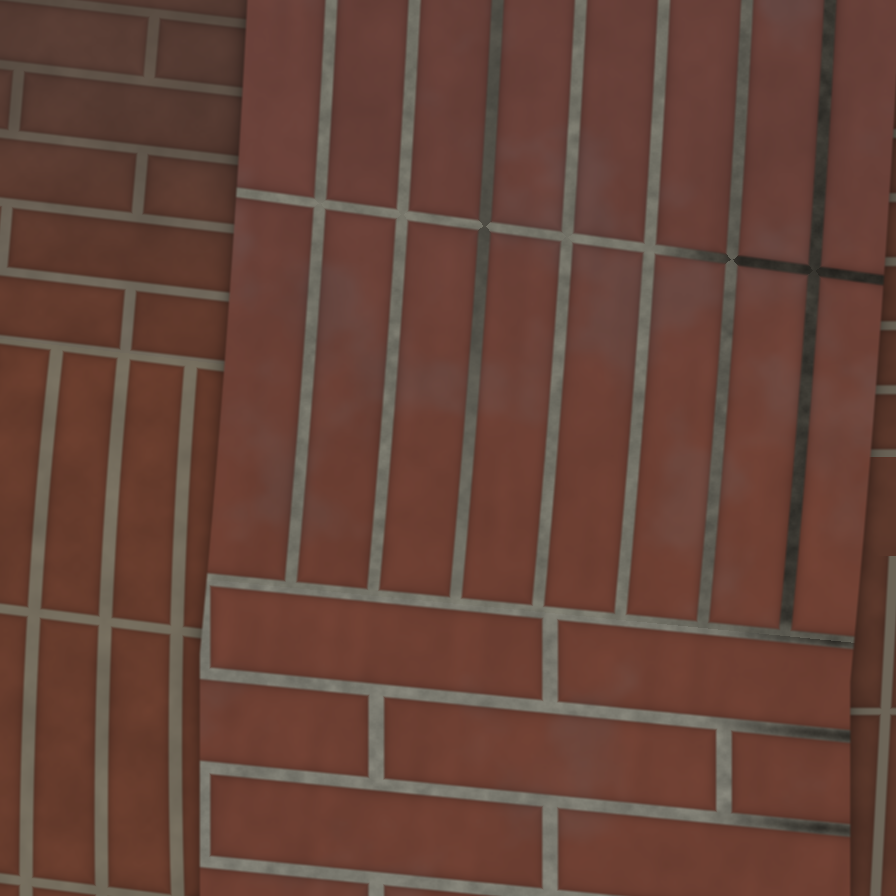
Write a Shadertoy shader that draws this texture.

```glsl
// Brick pillar with stacked and running bonds in front of recessed brick walls.

float hash(vec2 p) {
    return fract(sin(dot(p, vec2(127.1, 311.7))) * 43758.5453);
}

float noise(vec2 p) {
    vec2 i = floor(p), f = fract(p);
    f = f * f * (3.0 - 2.0 * f);
    return mix(mix(hash(i), hash(i + vec2(1, 0)), f.x),
               mix(hash(i + vec2(0, 1)), hash(i + vec2(1, 1)), f.x), f.y);
}

float fbm(vec2 p) {
    float sum = 0.0, amp = 0.5;
    for (int i = 0; i < 4; i++) {
        sum += amp * noise(p);
        p = p * 2.03 + 7.1;
        amp *= 0.5;
    }
    return sum;
}

// Distance to the nearest line of a repeated set
float repeatLine(float x, float period) {
    return abs(x - period * round(x / period));
}

float inside(float d) {
    float soft = 0.0016 + 0.5 / iResolution.y;
    return 1.0 - smoothstep(-soft, soft, d);
}

// Lays mortar over brick, with a dark rim along the joint
vec3 lay(vec3 brick, vec3 mortar, float d) {
    brick *= 1.0 - 0.2 * exp(-max(d, 0.0) * 240.0);
    return mix(brick, mortar, inside(d));
}

vec3 leftWall(vec2 p, float grain) {
    float w = p.y - 0.115 * p.x;
    float d;
    vec3 brick, mortar;
    if (w < 0.378) {
        // Running bond
        float row = floor((w + 0.005) / 0.0768);
        float head = p.x + 0.087 * p.y - 0.174 + 0.146 * mod(row, 2.0);
        d = min(repeatLine(w + 0.005, 0.0768) - 0.0052, repeatLine(head, 0.292) - 0.0065);
        brick = mix(vec3(0.34, 0.235, 0.20), vec3(0.39, 0.23, 0.175), smoothstep(0.05, 0.38, w));
        brick *= 0.96 + 0.08 * hash(vec2(row, floor(head / 0.292)));
        mortar = mix(vec3(0.35, 0.30, 0.26), vec3(0.44, 0.41, 0.36), smoothstep(0.0, 0.35, w));
    } else {
        // Curved stack bond
        float rise = 0.911 - p.y;
        float x = p.x - 0.113 - 0.096 * rise * rise;
        float gap = 0.0755 + 0.015 * (p.y - 0.39);
        float course = p.y - 0.125 * p.x - 0.378;
        d = min(repeatLine(x, gap) - 0.0075, repeatLine(course, 0.301) - 0.0055);
        brick = vec3(0.405, 0.235, 0.175);
        mortar = vec3(0.45, 0.42, 0.36);
    }
    return lay(brick * (0.9 + 0.2 * grain), mortar * (0.88 + 0.24 * grain), d);
}

vec3 rightWall(vec2 p, float grain) {
    float d = abs(p.y - 0.794) - 0.004;
    if (p.y < 0.51) d = min(d, repeatLine(p.y - 0.292, 0.0715) - 0.005);
    if (p.y > 0.62) d = min(d, abs(p.x - 0.998 + 0.055 * (p.y - 0.62)) - 0.006);
    vec3 brick = vec3(0.36, 0.22, 0.17) * (0.88 + 0.24 * grain);
    return lay(brick, vec3(0.42, 0.39, 0.34), d);
}

vec3 pillar(vec2 p, float bow, float grain) {
    float v = p.y - 0.098 * p.x - 0.624;
    float crossing = p.y - 0.136 * p.x - 0.1787;
    vec3 brick = mix(vec3(0.405, 0.25, 0.22), vec3(0.425, 0.245, 0.195), smoothstep(0.1, 0.65, p.y));
    vec3 mortar = vec3(0.47, 0.465, 0.42);
    float speck = fbm(p * 70.0);
    float grime = 0.0, d;
    vec2 cell;
    if (v < 0.0) {
        // Tall stacked bricks
        float x = bow - 0.370;
        float i = clamp(round(x / 0.0928), 0.0, 6.0);
        float upright = abs(x - i * 0.0928) - 0.0068;
        float level = abs(crossing) - 0.0055;
        d = min(min(upright, level), -v - 0.007);
        cell = vec2(floor(x / 0.0928), step(0.0, crossing));
        if (upright < level) {
            grime = i > 5.5 ? 0.85 : i > 4.5 ? 0.35 : 0.08;
            if (i == 2.0) grime = 0.45 * (1.0 - smoothstep(0.25, 0.7, p.y)) + 0.2 * speck;
        } else {
            grime = smoothstep(0.70, 0.84, p.x);
        }
        float base = smoothstep(-0.02, -0.006, v);
        grime = mix(grime, 0.5 * smoothstep(0.65, 0.95, p.x), base);
    } else {
        // Running bond at the foot
        float row = floor(v / 0.105);
        float head = p.x - 0.614 + 0.194 * mod(row, 2.0);
        d = min(repeatLine(v, 0.105) - 0.007, repeatLine(head, 0.388) - 0.0088);
        cell = vec2(floor(head / 0.388), row + 4.0);
        grime = 0.9 * smoothstep(0.76, 0.93, p.x) * smoothstep(0.015, 0.0, repeatLine(v, 0.105));
        mortar = vec3(0.48, 0.475, 0.435);
    }
    // Streaks, bloom and brick-to-brick tone
    float streak = noise(vec2(bow * 60.0, p.y * 7.0));
    brick *= 0.91 + 0.11 * grain + 0.05 * streak + 0.04 * hash(cell);
    brick += vec3(0.0, 0.03, 0.04) * smoothstep(0.52, 0.75, fbm(p * 9.0 + 3.0));
    mortar *= 0.84 + 0.34 * speck;
    mortar = mix(mortar, vec3(0.17, 0.16, 0.14) * (0.6 + 0.9 * speck), clamp(grime, 0.0, 1.0));
    return lay(brick, mortar, d);
}

void mainImage(out vec4 fragColor, in vec2 fragCoord) {
    vec2 p = fragCoord / iResolution.xy;
    p.y = 1.0 - p.y;
    float grain = fbm(p * 24.0);
    float curve = 0.05 * p.y + 0.031 * p.y * p.y;
    float left = max(0.276 - curve, 0.223);
    float right = max(1.005 - curve, 0.949);

    // Side walls, shaded where they meet the pillar
    vec3 color = p.x < 0.5 ? leftWall(p, grain) : rightWall(p, grain);
    float outside = max(left - p.x, p.x - right);
    color *= 1.0 - 0.3 * exp(-max(outside, 0.0) * 110.0);

    color = mix(color, pillar(p, p.x + curve, grain), inside(outside));
    fragColor = vec4(color, 1.0);
}
```
